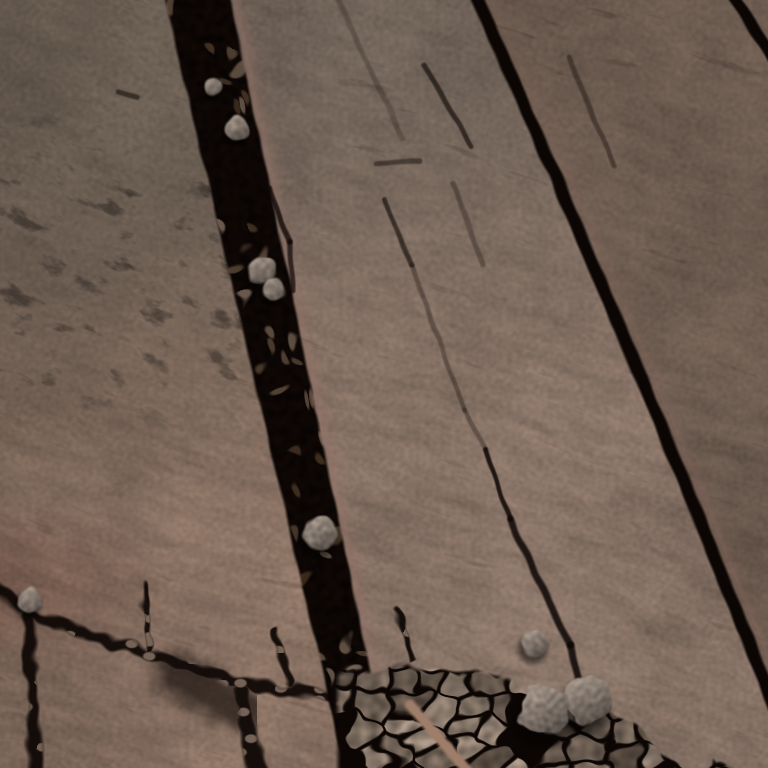
A WebGL 2 fragment shader for this texture:

```glsl
#version 300 es
precision highp float;
uniform vec2 u_resolution;
out vec4 outColor;

vec2 hash2(vec2 p) {
  vec3 q = fract(p.xyx * vec3(0.1031, 0.103, 0.0973));
  q += dot(q, q.yzx + 33.33);
  return fract((q.xx + q.yz) * q.zy);
}

float grad(vec2 i, vec2 f, vec2 c) { return dot(hash2(i + c) * 2.0 - 1.0, f - c); }

float noise(vec2 p) {
  vec2 i = floor(p), f = p - i, u = f * f * (3.0 - 2.0 * f);
  return mix(mix(grad(i, f, vec2(0)), grad(i, f, vec2(1, 0)), u.x),
             mix(grad(i, f, vec2(0, 1)), grad(i, f, vec2(1)), u.x), u.y);
}

float fbm(vec2 p) {
  float sum = 0.0, amp = 1.0;
  for (int i = 0; i < 4; i++) {
    sum += amp * noise(p);
    p = mat2(1.6, 1.2, -1.2, 1.6) * p + 7.3;
    amp *= 0.55;
  }
  return sum;
}

float segment(vec2 p, vec2 a, vec2 b) {
  vec2 d = b - a;
  return length(p - a - d * clamp(dot(p - a, d) / dot(d, d), 0.0, 1.0));
}

float line(vec2 p, vec4 s, float w) {
  return 1.0 - smoothstep(w * 0.4, w + 0.002, segment(p, s.xy, s.zw));
}

// Centre distance, border distance, two random values
vec4 cells(vec2 p) {
  vec2 id, base = floor(p);
  float near = 9.0, next = 9.0;
  for (int k = 0; k < 9; k++) {
    vec2 c = base + vec2(k % 3 - 1, k / 3 - 1);
    float d = length(p - c - 0.15 - 0.7 * hash2(c));
    if (d < near) { next = near; near = d; id = c; }
    else next = min(next, d);
  }
  return vec4(near, next - near, hash2(id + 19.7));
}

void main() {
  vec2 p = gl_FragCoord.xy / u_resolution;
  vec2 warp = p + 0.004 * vec2(noise(p * 28.0), noise(p * 28.0 + 40.0));
  vec3 soil = vec3(0.045, 0.022, 0.014);

  // Seams between planks
  float gapL = warp.x - 0.449 + 0.234 * p.y;
  float gapR = warp.x - 0.508 + 0.208 * p.y;
  float seam = warp.x - 1.042 + 0.42 * p.y - 0.03 * (p.y - 0.1) * (1.0 - p.y);
  float corner = warp.x - 1.617 + 0.66 * p.y;

  // Plank colours
  vec3 col = mix(vec3(0.52, 0.43, 0.375), vec3(0.425, 0.375, 0.33), smoothstep(0.25, 0.9, p.y)) * (0.92 + 0.3 * p.x);
  vec3 middle = mix(vec3(0.53, 0.45, 0.40), vec3(0.43, 0.38, 0.34), smoothstep(0.4, 1.0, p.y));
  col = mix(col, middle, step(0.0, gapR));
  col = mix(col, vec3(0.42, 0.355, 0.31), step(0.0, seam));
  col = mix(col, vec3(0.42, 0.30, 0.25), 0.5 * smoothstep(0.22, 0.0, length((p - vec2(0, 0.24)) * vec2(0.8, 1.6))));

  // Grain, blotches and fine tooth
  vec2 g = vec2(p.x, p.y + 0.3 * p.x + 0.02 * noise(p * 6.0));
  float streak = fbm(g * vec2(9, 48)), blotch = fbm(g * vec2(22, 38) + 11.0);
  float worn = smoothstep(0.38, 0.55, p.y) * smoothstep(0.95, 0.75, p.y) * step(gapL, 0.0);
  col *= 1.0 + 0.12 * fbm(p * 5.0) + 0.15 * streak * (1.0 - 0.6 * p.y) + 0.09 * blotch + 0.12 * noise(p * 150.0);
  col *= 1.0 - 0.38 * worn * smoothstep(0.08, 0.6, blotch) - 0.2 * smoothstep(0.3, 0.8, streak);

  // Pink edges
  col = mix(col, vec3(0.58, 0.44, 0.40), 0.55 * exp(-abs(gapR - 0.006) * 130.0));
  col = mix(col, vec3(0.52, 0.40, 0.36), 0.6 * exp(-abs(seam - 0.017) * 110.0) * (1.0 - 0.6 * p.y));

  // Long split
  vec2 split[7] = vec2[](vec2(0.501, 0.74), vec2(0.536, 0.655), vec2(0.605, 0.466),
    vec2(0.632, 0.414), vec2(0.664, 0.323), vec2(0.742, 0.16), vec2(0.753, 0.115));
  for (int i = 0; i < 6; i++)
    col = mix(col, soil, (i == 0 ? 0.6 : i < 3 ? 0.32 : 0.85) * line(warp, vec4(split[i], split[i + 1]), i > 3 ? 0.005 : 0.003));

  // Scratches, faint to deep
  vec4 scratch[8] = vec4[](vec4(0.44, 1, 0.525, 0.82), vec4(0.59, 0.76, 0.63, 0.655),
    vec4(0.74, 0.925, 0.8, 0.785), vec4(0.49, 0.787, 0.548, 0.791), vec4(0.155, 0.88, 0.18, 0.873),
    vec4(0.553, 0.915, 0.613, 0.81), vec4(0.377, 0.685, 0.38, 0.62), vec4(0.35, 0.755, 0.377, 0.685));
  for (int i = 0; i < 8; i++) col = mix(col, soil, (0.22 + 0.08 * float(i)) * line(warp, scratch[i], 0.0035));

  // Broken lower boards
  vec4 crack[9] = vec4[](vec4(-0.01, 0.24, 0.04, 0.2), vec4(0.04, 0.2, 0.195, 0.147),
    vec4(0.195, 0.147, 0.326, 0.108), vec4(0.326, 0.108, 0.44, 0.093), vec4(0.037, 0.2, 0.047, 0),
    vec4(0.312, 0.1, 0.337, -0.01), vec4(0.185, 0.235, 0.195, 0.155),
    vec4(0.355, 0.18, 0.38, 0.11), vec4(0.515, 0.21, 0.537, 0.14));
  vec2 rough = p + 0.012 * vec2(noise(p * 45.0), noise(p * 45.0 + 9.0));
  float broken = 0.0;
  for (int i = 0; i < 9; i++) broken = max(broken, line(rough, crack[i], i == 5 ? 0.013 : i < 5 ? 0.009 : 0.004));
  float shade = smoothstep(0.045, 0.01, segment(rough, vec2(0.23, 0.122), vec2(0.32, 0.075)));
  col = mix(col, soil, max(0.6 * shade * step(p.x, 0.335), 0.93 * broken));
  vec4 chip = cells(p * vec2(42, 60));
  col = mix(col, vec3(0.46, 0.39, 0.34), broken * step(0.62, chip.z) * smoothstep(0.42, 0.25, chip.x) * step(p.y, 0.2));

  // Dark gap with gravel
  vec4 grit = cells(vec2(p.x + 0.22 * p.y, p.y) * vec2(46, 38) + 2.0 * noise(p * 22.0));
  vec3 bed = mix(soil * (1.0 + 0.9 * noise(p * 90.0)), mix(vec3(0.25, 0.18, 0.12), vec3(0.48, 0.41, 0.35), grit.w),
    0.85 * step(0.56 + 0.12 * p.y, grit.z) * smoothstep(0.42, 0.2, grit.x));
  col = mix(col, bed, smoothstep(-0.003, 0.003, gapL) * smoothstep(0.003, -0.003, gapR));
  col = mix(col, soil, smoothstep(0.012, 0.006, min(abs(seam), abs(corner))));

  // Rubble and a stick
  float top = 0.128 - 0.05 * smoothstep(0.6, 0.8, p.x) - 0.08 * smoothstep(0.78, 0.92, p.x) + 0.025 * noise(p * 24.0);
  vec4 rock = cells(p * vec2(24, 31) + 0.5 * noise(p * 40.0));
  vec3 stone = mix(vec3(0.33, 0.28, 0.24), vec3(0.63, 0.56, 0.50), rock.z) * (0.92 + 0.5 * noise(p * 75.0));
  stone = mix(soil, stone, smoothstep(0.06, 0.22, rock.y) * step(0.15, rock.w));
  col = mix(col, stone, smoothstep(-0.004, 0.004, top - p.y) * smoothstep(0.435, 0.445, p.x));
  col = mix(col, vec3(0.62, 0.49, 0.41), line(p, vec4(0.534, 0.082, 0.61, -0.005), 0.008));

  // Loose stones: centre and radius
  vec3 loose[9] = vec3[](vec3(0.039, 0.218, 0.016), vec3(0.309, 0.833, 0.016), vec3(0.341, 0.648, 0.018),
    vec3(0.356, 0.623, 0.015), vec3(0.278, 0.887, 0.012), vec3(0.417, 0.305, 0.022),
    vec3(0.697, 0.162, 0.018), vec3(0.765, 0.09, 0.031), vec3(0.71, 0.075, 0.033));
  for (int i = 0; i < 9; i++) {
    vec2 d = p - loose[i].xy;
    float r = loose[i].z, rim = length(d) + 0.35 * r * noise(p * 60.0);
    col *= 1.0 - 0.5 * smoothstep(r * 1.4, r * 0.7, length(d + r * vec2(0.2, 0.4)));
    vec3 pale = vec3(0.56, 0.51, 0.47) * (0.87 + 0.25 * dot(d, vec2(-0.5, 0.9)) / r + 0.3 * noise(p * 130.0));
    col = mix(col, pale, smoothstep(r + 0.002, r - 0.003, rim));
  }
  outColor = vec4(col, 1.0);
}
```
